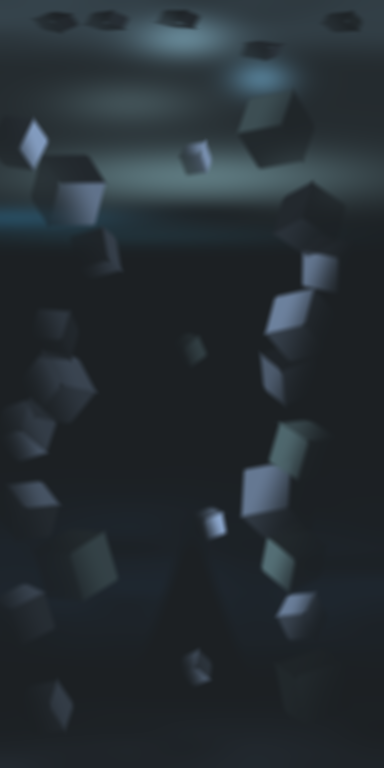
A WebGL 1 fragment shader for this background:

```glsl
precision highp float;
// Soft-focus cubes drifting in the dark below bands of misty blue light.

uniform vec2 u_resolution;

#define BASE_COLOR vec3(0.108, 0.125, 0.137)
#define CUBE_COLOR vec3(0.45, 0.54, 0.68)
#define TEAL_COLOR vec3(0.33, 0.46, 0.48)
#define CUBE_SIZE 0.058
#define SMALL_SIZE 0.029
#define EDGE_BLUR 0.011
#define ROWS 10
#define ROW_STEP 0.158
#define SLABS 5

vec3 hash3(float n) {
  vec3 h = fract(vec3(n) * vec3(0.1031, 0.1030, 0.0973));
  h += dot(h, h.yzx + 33.33);
  return fract((h.xxy + h.yzz) * h.zyx);
}

float noise(vec2 p) {
  vec2 i = floor(p), f = fract(p);
  f = f * f * (3.0 - 2.0 * f);
  float n = i.x + 57.0 * i.y + 200.0;
  return mix(mix(hash3(n).x, hash3(n + 1.0).x, f.x),
             mix(hash3(n + 57.0).x, hash3(n + 58.0).x, f.x), f.y);
}

float glow(vec2 p, vec2 center, vec2 radius) {
  vec2 d = (p - center) / radius;
  return exp(-dot(d, d));
}

float cross2(vec2 a, vec2 b) { return a.x * b.y - a.y * b.x; }

// Blurred coverage of the face with normal n, spanned by axes a and b.
float faceCoverage(vec2 p, vec3 n, vec3 a, vec3 b, float size) {
  vec2 w = p / size - n.xy;
  vec2 uv = vec2(cross2(w, b.xy), cross2(a.xy, w)) / cross2(a.xy, b.xy);
  vec2 d = (1.0 - abs(uv)) * abs(n.z) * size / vec2(length(b.xy), length(a.xy));
  return smoothstep(-EDGE_BLUR, EDGE_BLUR, d.x)
       * smoothstep(-EDGE_BLUR, EDGE_BLUR, d.y);
}

// Paints a randomly turned cube, lit from the side given by inward.
vec3 paintCube(vec3 col, vec2 p, float size, float seed, float inward, float gain) {
  if (length(p) > size * 1.75 + EDGE_BLUR) return col;
  vec3 r = hash3(seed), look = hash3(seed + 31.7);
  float roll = (r.x - 0.5) * 1.1;
  float c = cos(roll), s = sin(roll);
  vec2 q = vec2(c * p.x + s * p.y, c * p.y - s * p.x);

  // Orthonormal axes, all turned towards the viewer
  float yaw = mix(0.3, 0.9, r.y), pitch = mix(0.3, 0.75, r.z);
  float flip = look.x < 0.5 ? -1.0 : 1.0;
  float tilt = look.y < 0.35 ? -1.0 : 1.0;
  vec3 a = vec3(cos(yaw), -sin(yaw) * sin(pitch), sin(yaw) * cos(pitch));
  vec3 b = vec3(0.0, cos(pitch), sin(pitch));
  vec3 n = cross(a, b);
  vec3 turn = vec3(flip, tilt, 1.0);
  a *= turn; b *= turn; n *= turn;

  vec3 cover = vec3(faceCoverage(q, a, b, n, size),
                    faceCoverage(q, b, n, a, size),
                    faceCoverage(q, n, a, b, size));
  vec3 light = hash3(seed + 77.3);
  light = 0.1 + 0.9 * light * light;
  light *= 0.7 + 0.5 * vec3(a.x, b.x, n.x) * inward;
  float fade = smoothstep(-1.6, 1.1, p.x * inward / size + 0.4 * p.y / size);
  vec3 tint = look.z > 0.8 ? TEAL_COLOR : CUBE_COLOR;
  float total = min(cover.x + cover.y + cover.z, 1.0);
  vec3 paint = BASE_COLOR * total + tint * dot(cover, light) * fade * gain;
  float opacity = mix(0.5, 1.0, fade);
  return mix(col, col * (1.0 - total) + paint, opacity);
}

vec3 background(vec2 p) {
  float cloud = noise(p * vec2(3.0, 9.0)) * 0.65 + noise(p * vec2(6.0, 19.0)) * 0.35;
  vec3 light = vec3(0.06, 0.085, 0.10) * smoothstep(1.81, 1.94, p.y) * (0.4 + cloud);
  light += vec3(0.035, 0.045, 0.048) * smoothstep(1.38, 1.55, p.y);

  // Lamps and long bands of mist
  light += vec3(0.20, 0.28, 0.31) * glow(p, vec2(0.48, 1.895), vec2(0.13, 0.055));
  light += vec3(0.17, 0.29, 0.36) * glow(p, vec2(0.68, 1.795), vec2(0.085, 0.05));
  light += vec3(0.11, 0.145, 0.15) * glow(p, vec2(0.34, 1.73), vec2(0.19, 0.06));
  light += vec3(0.22, 0.30, 0.31) * glow(p, vec2(0.51, 1.54), vec2(0.43, 0.075));
  light *= 1.0 - 0.75 * glow(p, vec2(0.52, 1.44), vec2(0.24, 0.03));
  light += vec3(0.03, 0.14, 0.20) * glow(p, vec2(0.03, 1.432), vec2(0.30, 0.032));
  light += vec3(0.015, 0.055, 0.07) * glow(p, vec2(0.35, 1.385), vec2(0.45, 0.03));

  // Low navy haze split by a dark spire
  float spire = 0.025 + 0.35 * max(0.58 - p.y, 0.0);
  float gap = smoothstep(0.0, 0.05, abs(p.x - 0.5) - spire + 0.025);
  gap = mix(gap, 1.0, smoothstep(0.55, 0.64, p.y));
  light += vec3(0.02, 0.05, 0.09) * glow(p, vec2(0.5, 0.5), vec2(0.9, 0.16)) * cloud * gap;
  light += vec3(0.03, 0.04, 0.055) * (1.0 - smoothstep(0.0, 0.22, p.y)) * cloud;
  return BASE_COLOR + light;
}

void main() {
  vec2 p = gl_FragCoord.xy / u_resolution * vec2(1.0, 2.0);
  vec3 col = background(p);

  // Small unlit slabs along the top
  for (int i = 0; i < SLABS; i++) {
    float id = float(i);
    vec3 h = hash3(id + 400.0);
    vec2 center = vec2((id + 0.3 + 0.6 * h.x) / float(SLABS), 1.86 + 0.14 * h.y);
    col = paintCube(col, (p - center) * vec2(0.7, 1.4), 0.025, id + 420.0, 1.0, 0.12);
  }

  // Cubes line both sides; every third row adds a small one near the middle
  for (int i = 0; i < ROWS; i++) {
    for (int j = 0; j < 3; j++) {
      float row = float(i), lane = float(j) - 1.0;
      if (j == 1 && mod(row, 3.0) > 0.5) continue;
      float seed = row * 3.0 + float(j) + 11.0;
      vec3 h = hash3(seed + 150.0);
      vec2 center = vec2(0.475 + 0.32 * lane + (h.x - 0.5) * 0.22,
                         0.2 + ROW_STEP * row + (h.y - 0.5) * 0.12);
      float size = j == 1 ? SMALL_SIZE : CUBE_SIZE * mix(0.72, 1.18, h.z);
      float gain = j == 1 ? 1.2 : mix(0.4, 1.25, hash3(seed + 260.0).x);
      float inward = lane > 0.0 ? -1.0 : 1.0;
      col = paintCube(col, p - center, size, seed, inward, gain);
    }
  }
  gl_FragColor = vec4(col, 1.0);
}
```
